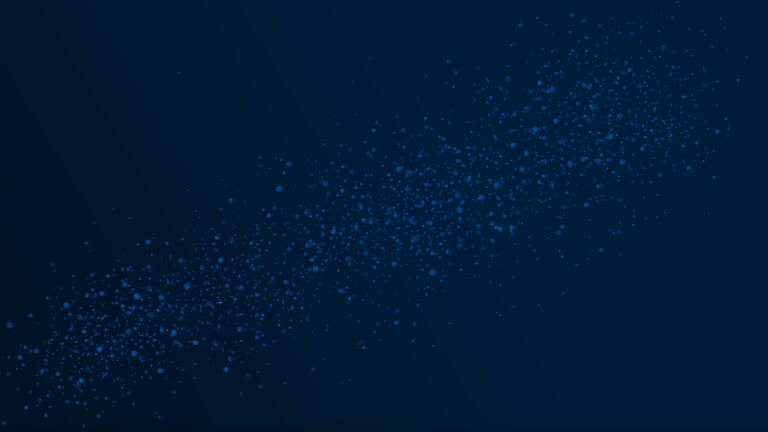
A WebGL 2 fragment shader for this background:

```glsl
#version 300 es
precision highp float;

// A diagonal drift of soft blue specks over a deep navy backdrop with faint slanted rays.
// Specks come from rotated jittered grids, coarse to fine, thinned by a density field;
// the rays are smooth one-dimensional noise across a slanted coordinate.

uniform vec2 u_resolution;
out vec4 fragColor;

vec3 hash3(vec2 cell, float seed) {
    vec3 q = fract(vec3(cell.xyx) * vec3(0.1031, 0.1030, 0.0973) + seed * 0.137);
    q += dot(q, q.yxz + 33.33);
    return fract((q.xxy + q.yzz) * q.zyx);
}

float noise1(float x) {
    float i = floor(x), f = fract(x);
    f *= f * (3.0 - 2.0 * f);
    return mix(hash3(vec2(i, 7.0), 1.0).x, hash3(vec2(i + 1.0, 7.0), 1.0).x, f);
}

float blob(vec2 p, vec2 center, vec2 spread) {
    vec2 d = (p - center) / spread;
    return exp(-0.5 * dot(d, d));
}

// Chance of finding a speck at p; fine specks gain an extra knot at the far end.
float density(vec2 p, float fine) {
    float across = p.y - (0.11 + 0.42 * p.x);
    float width = 0.07 + 0.06 * smoothstep(0.1, 0.9, p.x);
    float ends = smoothstep(-0.05, 0.2, p.x) * (1.0 - smoothstep(1.4, 1.75, p.x));
    float band = 0.4 * ends * exp(-0.5 * across * across / (width * width));
    float knots = 0.55 * blob(p, vec2(0.25, 0.23), vec2(0.10, 0.08))
                + 0.35 * blob(p, vec2(0.52, 0.34), vec2(0.12, 0.07))
                + 0.45 * blob(p, vec2(0.92, 0.48), vec2(0.12, 0.09))
                + 0.35 * blob(p, vec2(1.11, 0.57), vec2(0.10, 0.07))
                + 0.50 * blob(p, vec2(1.37, 0.76), vec2(0.08, 0.09));
    return band + knots + fine * 0.7 * blob(p, vec2(1.56, 0.70), vec2(0.06, 0.05));
}

// Colour of the backdrop: dark on the left, with rays leaning down to the right.
vec3 backdrop(vec2 p) {
    float slant = p.x + 0.59 * p.y;
    float light = smoothstep(0.15, 1.4, slant);
    float rays = noise1(slant * 9.0) + 0.5 * noise1(slant * 23.0) - 0.75;
    vec3 color = mix(vec3(0.0, 0.072, 0.150), vec3(0.0, 0.112, 0.222), light);
    color += vec3(0.0, 0.012, 0.014) * rays * (1.0 - light);
    return color * mix(0.88, 1.0, smoothstep(0.0, 0.025, p.y));
}

void main() {
    vec2 p = gl_FragCoord.xy / u_resolution.y;
    float pixel = 1.0 / u_resolution.y;
    vec3 color = backdrop(p);

    // Speck layers, from sparse large ones to many small ones.
    float size = 0.05;
    for (int i = 0; i < 6; i++) {
        float layer = float(i);
        float angle = 0.4 + layer * 1.1;
        mat2 turn = mat2(cos(angle), sin(angle), -sin(angle), cos(angle));
        vec2 grid = turn * p / size + 60.0;
        vec2 cell = floor(grid);
        vec3 place = hash3(cell, layer + 2.0);
        vec3 look = hash3(cell, layer + 11.0);

        vec2 center = cell + mix(vec2(0.22), vec2(0.78), place.xy);
        vec2 home = transpose(turn) * (center - 60.0) * size;
        float present = step(place.z, 0.85 * density(home, step(2.5, layer)));

        float radius = size * mix(0.075, 0.145, look.x);
        float dist = length(grid - center) * size;
        float blur = 0.6 * pixel + 0.2 * radius;
        float disc = 1.0 - smoothstep(radius - blur, radius + blur, dist);
        vec3 blue = mix(vec3(0.0, 0.20, 0.41), vec3(0.01, 0.33, 0.67), look.y);
        color = mix(color, blue, disc * present * mix(0.65, 0.95, look.z));
        size *= 0.8;
    }
    fragColor = vec4(color, 1.0);
}
```
